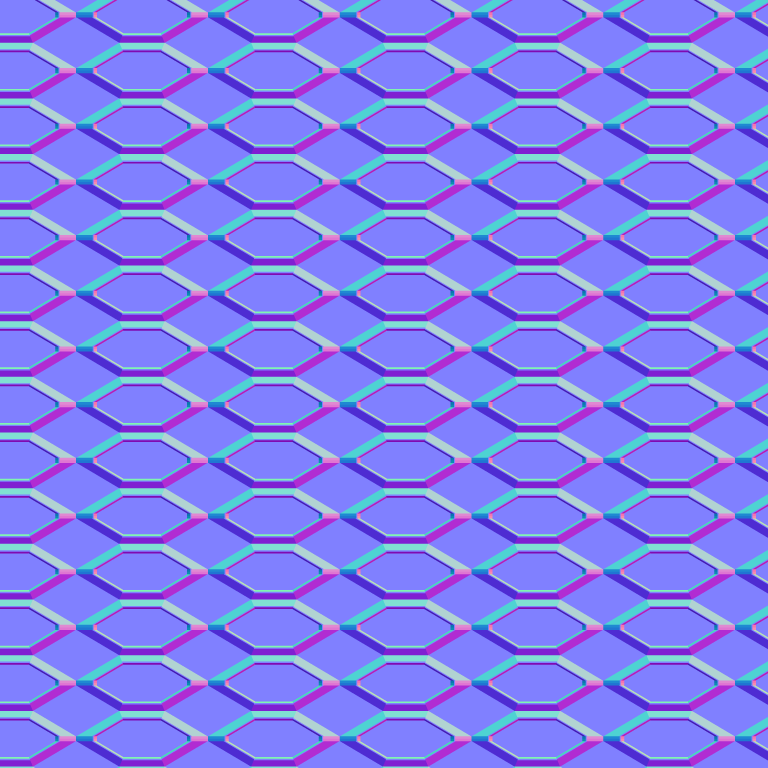
Give the GLSL for this texture map, as a WebGL 2 fragment shader.

```glsl
#version 300 es
precision highp float;
// Tangent-space normal map of expanded metal mesh: bevelled, stretched hexagonal cells.

#define PERIOD vec2(0.1716, 0.0725)   // cell size in canvas units
#define CENTRE vec2(0.5281, 0.5456)   // centre of one cell
#define SLANT 0.593                   // slope of the diagonal struts
#define NODE_HALF 0.046               // half height of the joints between cells
#define OUTER_TILT 0.76               // steepness of the wide bevel
#define INNER_TILT 0.92               // steepness of the thin bevel
#define NODE_SKEW 0.10                // slight vertical tilt of the joint facets
#define SAMPLES 4                     // antialiasing grid per axis

uniform vec2 u_resolution;
out vec4 fragColor;

// Normal built from a facing direction and its steepness
vec3 tiltedNormal(vec2 facing, float tilt) {
    return vec3(facing * tilt, sqrt(1.0 - tilt * tilt));
}

vec3 meshNormal(vec2 uv) {
    // Fold into one quadrant of a cell, in units of the cell height
    vec2 cell = (fract((uv - CENTRE) / PERIOD + 0.5) - 0.5) * PERIOD / PERIOD.y;
    vec2 quadrant = vec2(cell.x < 0.0 ? -1.0 : 1.0, cell.y < 0.0 ? -1.0 : 1.0);
    vec2 p = abs(cell);

    // Pick the facet. Limits: hole edge, crest start, crest end, outer edge
    vec2 facing;
    float reach;
    vec4 limits;
    if (p.y < NODE_HALF) {
        facing = normalize(vec2(1.0, NODE_SKEW));
        reach = p.x;
        limits = vec4(0.808, 0.868, 0.886, 1.190);
    } else if (p.x < 0.335 + 0.42 * (p.y - 0.329)) {
        facing = vec2(0.0, 1.0);
        reach = p.y;
        limits = vec4(0.329, 0.360, 0.385, 0.510);
    } else {
        facing = normalize(vec2(SLANT, 1.0));
        reach = p.y + SLANT * p.x;
        limits = vec4(0.528, 0.558, 0.579, 0.743);
    }
    facing *= quadrant;

    // The thin bevel faces the hole, the wide bevel faces away from it
    if (reach > limits.x && reach < limits.y) return tiltedNormal(-facing, INNER_TILT);
    if (reach > limits.z && reach < limits.w) return tiltedNormal(facing, OUTER_TILT);
    return vec3(0.0, 0.0, 1.0);
}

void main() {
    // Average encoded normals over a grid inside the pixel to smooth the edges
    vec3 colour = vec3(0.0);
    for (int j = 0; j < SAMPLES; j++) {
        for (int i = 0; i < SAMPLES; i++) {
            vec2 offset = (vec2(i, j) + 0.5) / float(SAMPLES) - 0.5;
            vec2 uv = (gl_FragCoord.xy + offset) / u_resolution;
            colour += 0.5 + 0.5 * meshNormal(uv);
        }
    }
    fragColor = vec4(colour / float(SAMPLES * SAMPLES), 1.0);
}
```
